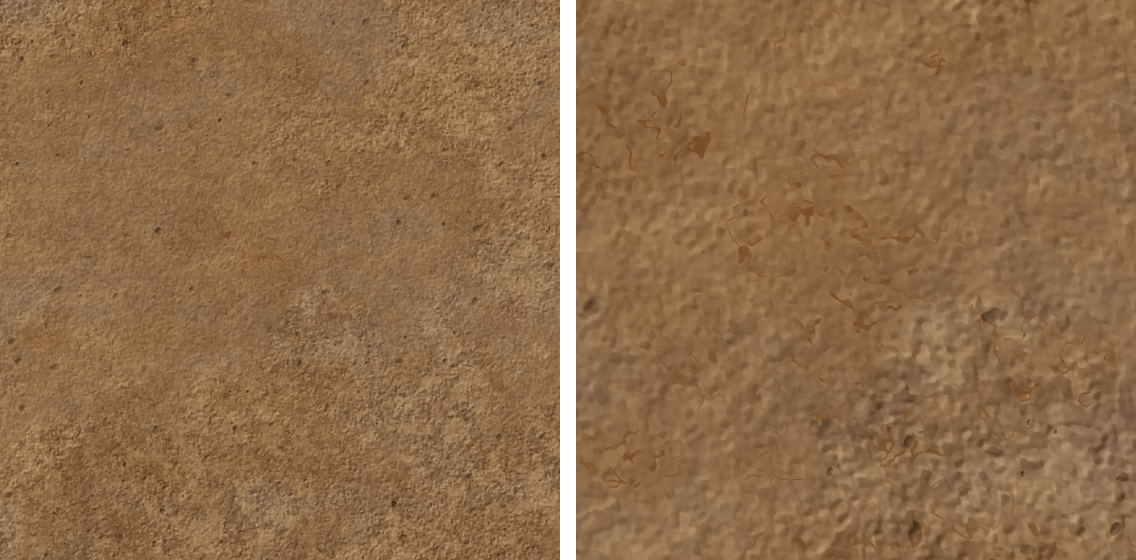
Left: the whole. Right: its middle third, enlarged.
A three.js fragment shader for this texture:

```glsl
// Weathered brown sandstone with fine grit, rust veins, pale flecks and small pits.
varying vec2 vUv;

vec3 hash3(vec2 p) {
  vec3 q = fract(vec3(p.xyx) * vec3(0.1031, 0.1030, 0.0973));
  q += dot(q, q.yxz + 33.33);
  return fract((q.xxy + q.yzz) * q.zyx);
}

// Smooth cellular noise: random cell values blended by distance to their seeds
float cellNoise(vec2 p) {
  vec2 cell = floor(p);
  vec2 f = p - cell;
  float sum = 0.0;
  float total = 0.0;
  for (int y = -1; y <= 1; y++) {
    for (int x = -1; x <= 1; x++) {
      vec2 g = vec2(float(x), float(y));
      vec3 seed = hash3(cell + g + 71.0);
      vec2 d = g + seed.xy - f;
      float weight = exp(-8.0 * dot(d, d));
      sum += seed.z * weight;
      total += weight;
    }
  }
  return sum / total;
}

// Three octaves, centred on zero
float clouds(vec2 p) {
  float sum = 0.0;
  float amp = 1.0;
  for (int i = 0; i < 3; i++) {
    sum += amp * (cellNoise(p) - 0.5);
    p = mat2(1.6, 1.2, -1.2, 1.6) * p + 17.3;
    amp *= 0.6;
  }
  return sum;
}

float gritHeight(vec2 uv) {
  return 0.7 * cellNoise(uv * 100.0) + cellNoise(uv * 215.0 + 9.0);
}

// Scattered oval pits: x is the shaded hollow, y the lit lower right rim
vec2 pits(vec2 p, float share, float wobble) {
  vec2 cell = floor(p);
  vec3 place = hash3(cell + 13.0);
  vec3 form = hash3(cell + 151.0);
  vec2 offset = fract(p) - mix(vec2(0.25), vec2(0.75), place.xy);
  float radius = mix(0.06, 0.15, form.x * form.x);
  float angle = 0.8 + 2.0 * (form.y - 0.5);
  float c = cos(angle);
  float s = sin(angle);
  vec2 q = mat2(c, -s, s, c) * offset / radius;
  float d = length(q * vec2(0.85, 1.0 + 0.8 * form.z)) + wobble;
  float side = dot(offset, vec2(-0.7, 0.7)) / radius;
  float hollow = 1.0 - smoothstep(0.6, 1.05, d);
  hollow *= mix(0.35, 1.0, smoothstep(-0.4, 0.5, side));
  float rim = smoothstep(0.7, 1.1, d) * (1.0 - smoothstep(1.1, 1.6, d));
  rim *= smoothstep(0.1, 0.9, -side);
  return vec2(hollow, rim) * step(place.z, share) * mix(0.5, 1.0, form.y);
}

void main() {
  vec2 uv = vUv;

  // Broad weathering, drawn out sideways
  float broad = clouds(uv * vec2(3.0, 5.0) + 4.0);
  float patches = clouds(uv * vec2(10.0, 13.0) + 31.0);
  float mottling = clouds(uv * 48.0 + 52.0);
  float rough = smoothstep(-0.35, 0.35, clouds(uv * vec2(5.0, 4.5) + 83.0) + 0.4 * patches);

  // Grit lit from the lower right
  float grit = gritHeight(uv);
  float relief = grit - gritHeight(uv + vec2(0.0024, -0.0024));
  float tone = 0.034 * broad + 0.024 * patches;
  tone += (0.032 + 0.026 * rough) * mottling;
  tone += (0.055 + 0.05 * rough) * (grit - 0.85);
  tone += (0.06 + 0.05 * rough) * relief;
  vec3 color = vec3(0.568, 0.431, 0.296) + tone * vec3(1.0, 1.0, 0.87);

  // Warm and grey drifts
  float warmth = clouds(uv * vec2(4.0, 9.0) + 120.0) + 0.5 * mottling;
  color += warmth * vec3(0.010, -0.007, -0.036);

  // Pale mineral flecks
  float pale = smoothstep(0.12, 0.5, mottling + 0.3 * patches) * rough;
  color = mix(color, vec3(0.68, 0.56, 0.41), 0.3 * pale);

  // Rust stains and short broken veins
  float stain = smoothstep(0.12, 0.55, clouds(uv * 6.0 + 205.0) + 0.4 * patches);
  float ridge = abs(clouds(uv * 42.0 + 240.0));
  float vein = (1.0 - smoothstep(0.02, 0.12, ridge)) * smoothstep(0.7, 1.15, grit);
  color = mix(color, vec3(0.47, 0.31, 0.16), 0.22 * stain);
  color = mix(color, vec3(0.43, 0.25, 0.10), vein * (0.04 + 0.65 * stain));

  // Faint rosy seams
  for (int i = 0; i < 3; i++) {
    float k = float(i);
    float height = 0.32 + 0.185 * k + 0.008 * patches + 0.006 * mottling;
    float seam = exp(-pow((uv.y - height) / 0.004, 2.0));
    seam *= smoothstep(0.45, 0.75, cellNoise(vec2(uv.x * 4.0 + 9.0 * k, k)));
    color = mix(color, vec3(0.48, 0.31, 0.25), 0.4 * seam * smoothstep(0.5, 1.2, grit));
  }

  // Large pits everywhere, small ones gathered on rough ground
  float wobble = 0.9 * (cellNoise(uv * 150.0 + 60.0) - 0.5);
  vec2 large = pits(uv * 16.0, 0.4, wobble);
  vec2 small = pits(uv * 37.0 + 0.37, 0.3, wobble) * (0.3 + 0.7 * rough);
  float hollow = max(large.x, small.x);
  color = mix(color, vec3(0.22, 0.14, 0.08), 0.8 * hollow);
  color += 0.07 * max(large.y, small.y);

  gl_FragColor = vec4(color, 1.0);
}
```
